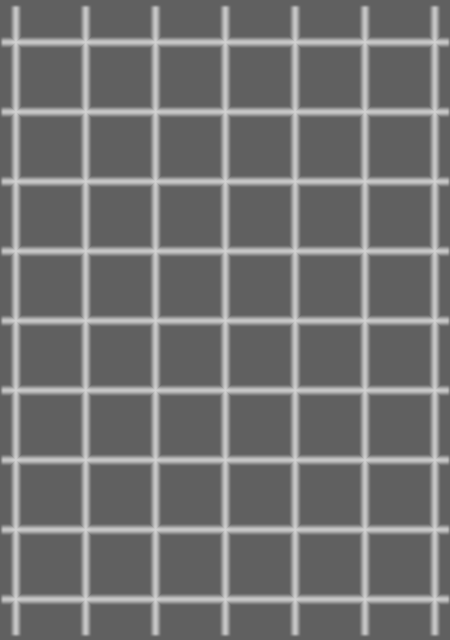
This pattern is drawn by a Shadertoy shader. Its source:

```glsl
// A grid of soft pale lines on flat grey: seven uprights crossed by nine bars.
// Each line is the distance to the nearest repeat, shaped by a smooth falloff,
// and every line fades out just inside the canvas border.

#define PITCH vec2(0.1091, 0.1088)       // line spacing, in canvas heights
#define CENTRE vec2(0.0006, -0.0012)     // middle crossing, from canvas centre
#define LINES_EACH_SIDE vec2(3.0, 4.0)   // lines on each side of the middle one
#define HALF_LENGTH vec2(0.3497, 0.4915) // reach of bars and uprights
#define LINE_RADIUS 0.0104               // from line core to background
#define END_SOFTNESS 0.0035              // half the length of the end fade
#define GROUND_GREY 0.378
#define LINE_GREY 0.78
#define CROSSING_GLOW 0.045              // extra light where lines overlap

// Distance along each axis to the nearest line of the bounded grid.
vec2 gridDistance(vec2 p) {
    vec2 index = clamp(round(p / PITCH), -LINES_EACH_SIDE, LINES_EACH_SIDE);
    return abs(p - index * PITCH);
}

// Fades a line out around its ends; x serves the bars, y the uprights.
vec2 endFade(vec2 p) {
    return 1.0 - smoothstep(HALF_LENGTH - END_SOFTNESS, HALF_LENGTH + END_SOFTNESS, abs(p));
}

void mainImage(out vec4 fragColor, in vec2 fragCoord) {
    vec2 p = (fragCoord - 0.5 * iResolution.xy) / iResolution.y - CENTRE;

    // Blurred line profiles: x holds the uprights, y the bars
    vec2 profile = 1.0 - smoothstep(vec2(0.0), vec2(LINE_RADIUS), gridDistance(p));
    vec2 line = profile * endFade(p).yx;

    // Merge both directions, slightly brighter at the crossings
    float coverage = max(line.x, line.y);
    float grey = mix(GROUND_GREY, LINE_GREY, coverage) + CROSSING_GLOW * line.x * line.y;
    fragColor = vec4(vec3(grey), 1.0);
}
```
